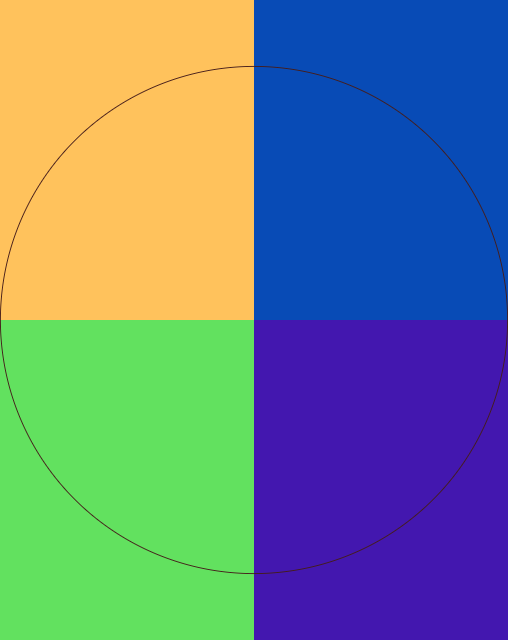
A Shadertoy shader for this background:

```glsl
// Coverage of the positive side of an edge, smoothed over one pixel
float coverage(float signedDistance, float pixel) {
    return clamp(signedDistance / pixel + 0.5, 0.0, 1.0);
}

void mainImage(out vec4 fragColor, in vec2 fragCoord) {
    // Centred coordinates, one unit per canvas width
    float pixel = 1.0 / iResolution.x;
    vec2 p = (fragCoord - 0.5 * iResolution.xy) * pixel;

    vec3 amber = vec3(1.0, 0.76, 0.36);
    vec3 blue = vec3(0.03, 0.294, 0.714);
    vec3 green = vec3(0.384, 0.884, 0.373);
    vec3 violet = vec3(0.263, 0.09, 0.686);
    vec3 darkBrown = vec3(0.27, 0.11, 0.10);

    // Four quadrants
    float right = coverage(p.x, pixel);
    float upper = coverage(p.y, pixel);
    vec3 color = mix(mix(green, violet, right), mix(amber, blue, right), upper);

    // Thin ring reaching the side edges
    float ringDistance = abs(length(p) - 0.4992);
    color = mix(color, darkBrown, coverage(0.0009 - ringDistance, pixel));

    fragColor = vec4(color, 1.0);
}
```
